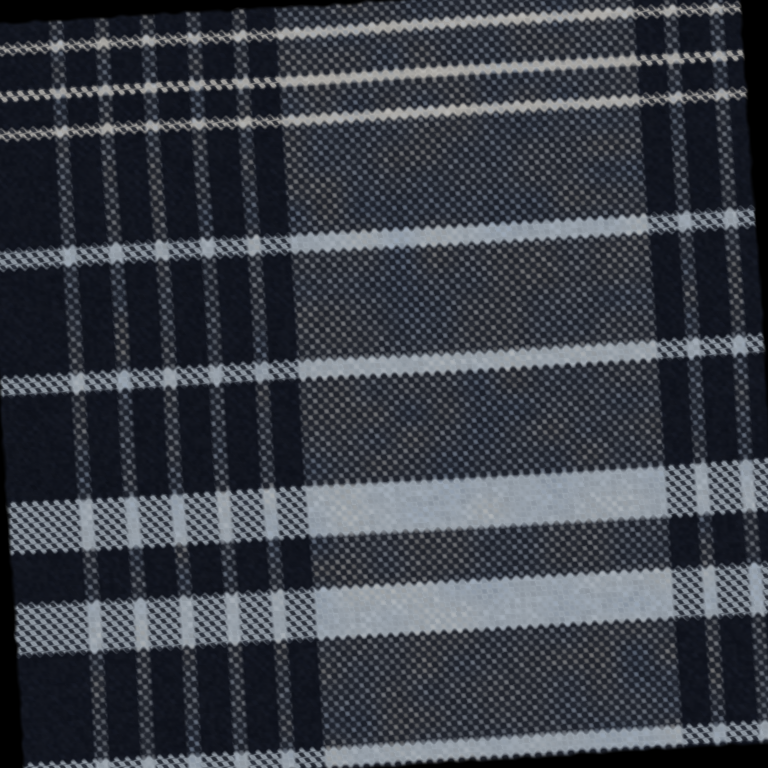
A three.js fragment shader for this texture:

```glsl
// Tilted swatch of navy woven plaid with pale bands on a black backdrop.
// Light and dark warp and weft threads are masked by stripe distances, then
// interlaced by a soft slanted checker weave with noise for yarn wear.
#define THREADS 142.0
#define SLANT 0.6
#define SOFT 0.0032
#define SCALLOP 0.0022
#define LINE_PITCH 0.06
#define BLOCK_CENTER 0.5913
#define BLOCK_HALF 0.234
#define WEAR 0.3
#define NAVY vec3(0.070, 0.084, 0.122)
#define PALE_BLUE vec3(0.640, 0.680, 0.720)
#define CREAM vec3(0.730, 0.720, 0.700)
#define WARP_GREY vec3(0.575, 0.600, 0.630)

varying vec2 vUv;

const float PI = 3.14159;

float hash(vec2 p) {
  p = fract(p * vec2(0.1031, 0.1137));
  p += dot(p, p.yx + 33.33);
  return fract((p.x + p.y) * p.x * 7.31 + p.y * 5.17);
}

float noise(vec2 p) {
  vec2 i = floor(p);
  vec2 f = fract(p);
  f = f * f * (3.0 - 2.0 * f);
  float low = mix(hash(i), hash(i + vec2(1.0, 0.0)), f.x);
  float high = mix(hash(i + vec2(0.0, 1.0)), hash(i + vec2(1.0, 1.0)), f.x);
  return mix(low, high, f.y);
}

// Soft band around zero distance
float band(float d, float halfWidth) {
  return 1.0 - smoothstep(halfWidth - SOFT, halfWidth + SOFT, abs(d));
}

// Light warp: one wide block with evenly spaced fine lines on both sides
float warpMask(float u) {
  float d = abs(u - BLOCK_CENTER);
  float block = band(d, BLOCK_HALF);
  float k = clamp(floor((d - 0.282) / LINE_PITCH + 0.5), 0.0, 4.0);
  float lines = band(d - 0.282 - k * LINE_PITCH, 0.0085);
  return max(block, lines);
}

// Three fine cream stripes near the top
float creamMask(float v) {
  return max(band(v - 0.064, 0.0062),
         max(band(v - 0.126, 0.0062), band(v - 0.177, 0.0062)));
}

// Narrow and broad pale blue stripes
float blueMask(float v) {
  float narrow = max(band(v - 0.339, 0.012),
                 max(band(v - 0.504, 0.012), band(v - 1.009, 0.012)));
  float broad = max(band(v - 0.689, 0.033), band(v - 0.823, 0.033));
  return max(narrow, broad);
}

void main() {
  // Cloth axes: v runs downward, both slightly tilted and wavy
  vec2 p = vec2(vUv.x, 1.0 - vUv.y);
  vec2 cloth = vec2(p.x - 0.065 * p.y, p.y + 0.057 * p.x);
  cloth += 0.004 * (vec2(noise(p * 5.0), noise(p * 5.0 + 17.0)) - 0.5);
  float warpLight = warpMask(cloth.x);

  // Interlacing floats, leaning most where dark warp crosses
  vec2 g = cloth * THREADS;
  float row = floor(g.y);
  float lean = g.x - SLANT * mix(1.0, 0.35, warpLight) * (fract(g.y) - 0.5);
  float weave = sin(PI * lean) * sin(PI * g.y);
  vec2 cell = vec2(floor(lean), row);

  // Thread colours; weft stripes have rope-like scalloped edges
  float ropeV = cloth.y + SCALLOP * sin(PI * g.x);
  float blue = blueMask(ropeV);
  float cream = creamMask(ropeV);
  vec3 weft = mix(mix(NAVY, PALE_BLUE, blue), CREAM, cream);
  vec3 warp = mix(NAVY, WARP_GREY, warpLight);

  // Yarn wear: uneven floats and a drifting brown to blue tint
  float yarn = hash(cell + 40.0) - 0.5;
  float patches = noise(cloth * vec2(22.0, 30.0)) - 0.5;
  warp *= 1.0 + WEAR * (yarn + patches * 0.5);
  warp *= 1.0 + warpLight * patches * vec3(0.14, 0.02, -0.14);

  // Pale warp shows faintly everywhere and peaks at each float
  float darkCover = 0.08 + 0.74 * smoothstep(-0.55, 0.75, weave);
  float paleCover = 0.13 + 0.43 * smoothstep(-0.45, 1.0, weave);
  vec3 color = mix(weft, warp, mix(darkCover, paleCover, warpLight));
  color *= 0.95 + 0.05 * weave;
  color += 0.025 * (noise(cloth * 200.0) - 0.5);

  // Frayed swatch boundary
  float fray = 0.004 * (noise(g * 0.5) - 0.5);
  float inside = band(cloth.x - 0.466 + fray, 0.499)
               * band(cloth.y - 0.5275 + fray, 0.4975);
  gl_FragColor = vec4(max(color, 0.0) * inside, 1.0);
}
```
